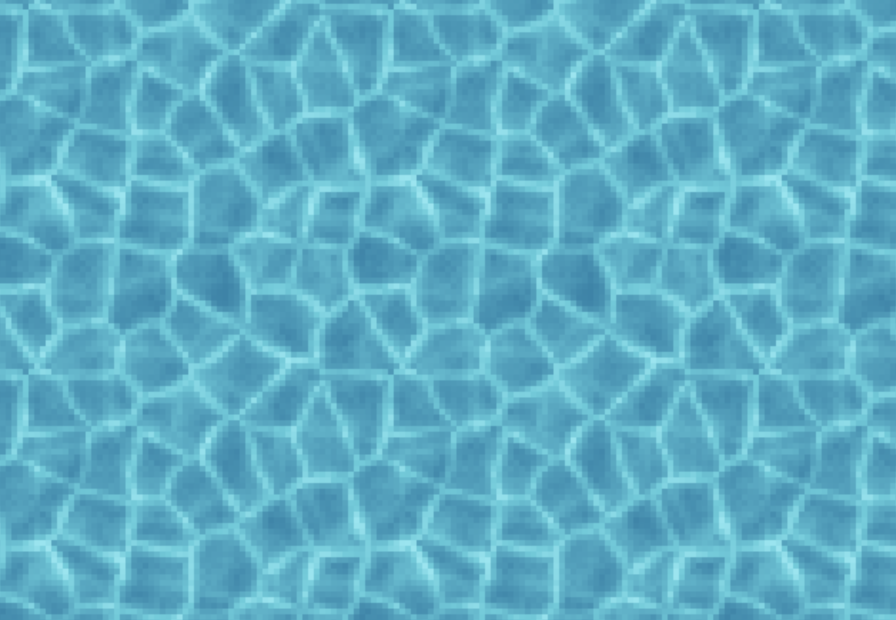
This texture is drawn by a WebGL 1 fragment shader. Its source:

```glsl
precision highp float;
// Tiling pixel-art pool water: pale caustic web over mottled blue cells.

uniform vec2 u_resolution;

float hash(vec2 p) {
  vec3 q = fract(vec3(p.xyx) * 0.1031);
  q += dot(q, q.yzx + 33.33);
  return fract((q.x + q.y) * q.z);
}

vec2 hash2(vec2 p) {
  return vec2(hash(p + 3.7), hash(p + 71.3));
}

// Gradient at a lattice corner, dotted with the offset from it
float corner(vec2 cell, vec2 offset, float period, float seed) {
  float angle = 6.2832 * hash(mod(cell, period) + seed);
  return dot(vec2(cos(angle), sin(angle)), offset);
}

// Gradient noise that repeats once per tile
float noise(vec2 tile, float period, float seed) {
  vec2 p = tile * period;
  vec2 i = floor(p);
  vec2 f = p - i;
  vec2 w = f * f * f * (f * (f * 6.0 - 15.0) + 10.0);
  vec2 e = vec2(1.0, 0.0);
  float low = mix(corner(i, f, period, seed), corner(i + e, f - e, period, seed), w.x);
  float high = mix(corner(i + e.yx, f - e.yx, period, seed),
                   corner(i + 1.0, f - 1.0, period, seed), w.x);
  return mix(low, high, w.y);
}

// Distance to the border between the two nearest cell centres
float cellBorder(vec2 tile, float period, float seed) {
  vec2 p = tile * period;
  vec2 i = floor(p);
  vec2 f = p - i;
  vec2 nearest = vec2(8.0);
  vec2 second = vec2(9.0);
  for (int y = -1; y <= 1; y++) {
    for (int x = -1; x <= 1; x++) {
      vec2 g = vec2(float(x), float(y));
      vec2 center = g + 0.08 + 0.84 * hash2(mod(i + g, period) + seed) - f;
      float d = dot(center, center);
      if (d < dot(nearest, nearest)) {
        second = nearest;
        nearest = center;
      } else if (d < dot(second, second)) {
        second = center;
      }
    }
  }
  return dot(0.5 * (nearest + second), normalize(second - nearest));
}

float web(vec2 tile, float period, float seed, float width) {
  float d = max(cellBorder(tile, period, seed), 0.0);
  return exp(-pow(d / width, 1.5));
}

// Brightness of one texel, 64 texels to a tile side
float waterLight(vec2 texel) {
  vec2 tile = (texel + 0.5) / 64.0;
  vec2 warped = tile + 0.022 * vec2(noise(tile, 9.0, 11.0), noise(tile, 9.0, 47.0));
  float swell = noise(tile, 5.0, 23.0);
  float light = 0.2 + 0.7 * web(warped, 6.0, 5.0, 0.1 + 0.07 * swell) * (1.0 + 0.5 * swell);
  light += 0.25 * (web(warped, 5.0, 140.0, 0.11) - 0.33);
  light += 0.36 * noise(tile, 8.0, 61.0) + 0.17 * noise(tile, 18.0, 83.0);
  return light + 0.12 * (hash(mod(texel, 64.0) + 19.0) - 0.5);
}

vec3 waterColor(float light) {
  light = clamp(light, -0.12, 1.15);
  vec3 color = mix(vec3(0.27, 0.55, 0.68), vec3(0.45, 0.79, 0.85), min(light, 0.8) / 0.8);
  return color + vec3(0.45, 0.3, 0.25) * max(light - 0.8, 0.0);
}

void main() {
  // The tile side is 0.589 of the canvas height
  vec2 p = gl_FragCoord.xy / u_resolution.y / 0.589 * 64.0 + 20.0;
  vec2 texel = floor(p - 0.5);
  vec2 blend = smoothstep(0.3, 0.7, p - 0.5 - texel);

  // Soft-edged texels
  vec2 e = vec2(1.0, 0.0);
  vec3 low = mix(waterColor(waterLight(texel)), waterColor(waterLight(texel + e)), blend.x);
  vec3 high = mix(waterColor(waterLight(texel + e.yx)), waterColor(waterLight(texel + 1.0)), blend.x);
  gl_FragColor = vec4(mix(low, high, blend.y), 1.0);
}
```
